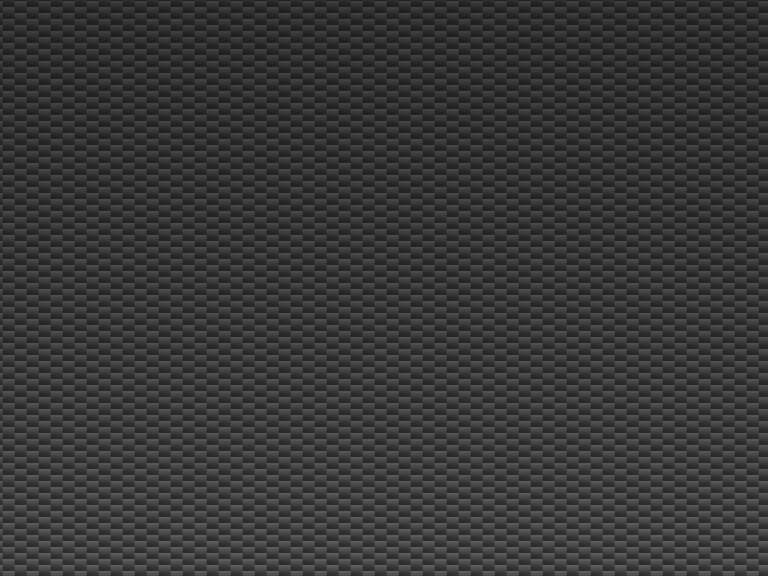
Give the GLSL for this texture, as a Shadertoy shader.

```glsl
// Dark carbon-fibre weave: staggered shaded bricks over a vertical grey gradient.

float hash(vec2 p) {
    return fract(sin(dot(p, vec2(127.1, 311.7))) * 43758.5453);
}

// Brightness of one column of strands: a thin highlight fading into shadow.
float strand(vec2 p, float column, float pixel) {
    float t = fract(p.y);
    float fade = mix(0.7, 1.24, smoothstep(0.1, 0.85, t));
    float highlight = 0.24 * smoothstep(0.78, 0.92, t);
    float top = 1.0 - smoothstep(1.0 - pixel, 1.0, t);
    // The shadowed part deepens toward the left end
    float tuck = 0.12 * (p.x - 0.5) * (1.0 - smoothstep(0.35, 0.65, t));
    float wear = 1.0 + 0.03 * (hash(vec2(column, floor(p.y))) - 0.5);
    return (mix(0.7, fade + highlight, top) + tuck) * wear;
}

void mainImage(out vec4 fragColor, in vec2 fragCoord) {
    vec2 uv = fragCoord / iResolution.xy;

    // 32 by 48 repeats, each holding two columns half a repeat apart
    vec2 weave = uv * vec2(32.0, 48.0) + vec2(-0.11, 0.06);
    vec2 pixel = vec2(32.0, 48.0) / iResolution.xy;

    float pairIndex = floor(weave.x);
    float across = fract(weave.x * 2.0);
    float evenColumn = strand(vec2(across, weave.y), pairIndex * 2.0, pixel.y);
    float oddColumn = strand(vec2(across, weave.y + 0.5), pairIndex * 2.0 + 1.0, pixel.y);

    // Triangle wave gives smooth seams between the columns
    float seam = abs(fract(weave.x + 0.25) - 0.5) - 0.25;
    float evenMask = smoothstep(-0.7 * pixel.x, 0.7 * pixel.x, -seam);
    float shade = mix(evenColumn, oddColumn, evenMask);

    // Light rises toward the bottom edge
    float grey = 0.18 + 0.085 * pow(1.0 - uv.y, 1.3);
    fragColor = vec4(vec3(grey * shade), 1.0);
}
```
